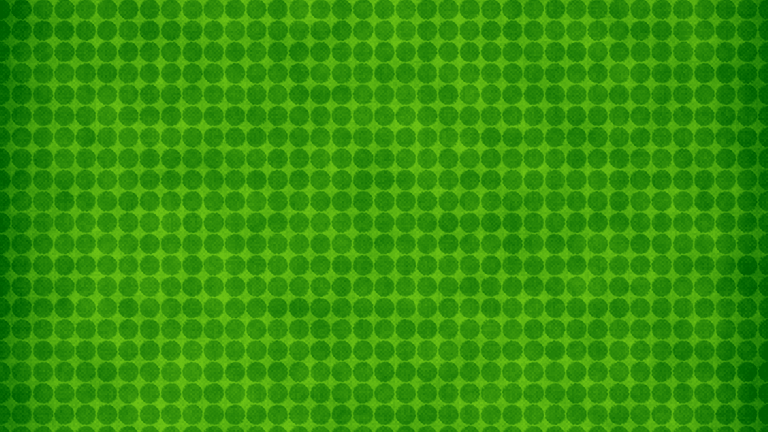
This pattern is drawn by a WebGL 2 fragment shader. Its source:

```glsl
#version 300 es
precision highp float;

uniform vec2 u_resolution;
out vec4 outColor;

const float COLUMNS = 36.0;              // dots across the canvas
const vec2 DOT_OFFSET = vec2(0.02, 0.8125); // first dot centre, in cells
const float DOT_RADIUS = 0.472;          // in cells
const float EDGE_SOFTNESS = 0.05;
const float EDGE_FRAY = 0.009;
const float THREADS = 5.0;               // woven threads per cell

const vec3 DEEP_GREEN = vec3(0.09, 0.47, 0.02);
const vec3 LIME_GREEN = vec3(0.36, 0.71, 0.07);

// Tones run from 0 (deep) to 1 (lime)
const float DOT_TONE = 0.27;
const float GROUND_TONE = 0.93;
const float DOT_VARIATION = 0.10;
const float BLOTCH_STRENGTH = 0.30;
const float CLOUD_STRENGTH = 0.13;
const float GLOW_STRENGTH = 0.18;
const float WEAVE_STRENGTH = 0.09;
const float GRAIN_STRENGTH = 0.18;
const float SIDE_SHADE = 0.50;
const float CORNER_SHADE = 0.28;

float hash(vec2 p) {
    vec3 q = fract(vec3(p.xyx) * 0.1031);
    q += dot(q, q.yzx + 33.33);
    return fract((q.x + q.y) * q.z);
}

// Distance to the nearest scattered point
float cellular(vec2 p) {
    vec2 base = floor(p);
    float nearest = 2.0;
    for (int j = -1; j <= 1; j++) {
        for (int i = -1; i <= 1; i++) {
            vec2 cell = base + vec2(i, j);
            vec2 point = cell + vec2(hash(cell), hash(cell + 71.0));
            nearest = min(nearest, length(point - p));
        }
    }
    return nearest;
}

// Broad, soft mottling from layered sines, about -1 to 1
float clouds(vec2 p) {
    float sum = 0.0;
    float weight = 0.5;
    for (int i = 0; i < 4; i++) {
        sum += weight * sin(p.x + 1.7 * sin(p.y)) * cos(p.y + 1.3 * sin(p.x));
        p = mat2(1.5, 1.1, -1.1, 1.5) * p + 2.3;
        weight *= 0.6;
    }
    return sum;
}

// Soft pool of light, 1 at its centre
float glow(vec2 uv, vec2 centre, vec2 size) {
    vec2 d = (uv - centre) / size;
    return exp(-dot(d, d));
}

void main() {
    vec2 uv = gl_FragCoord.xy / u_resolution;
    vec2 grid = gl_FragCoord.xy * COLUMNS / u_resolution.x - DOT_OFFSET;
    float pixel = COLUMNS / u_resolution.x;

    // Woven cloth: crossing threads with uneven dye
    vec2 thread = grid * THREADS;
    float weave = sin(6.2832 * thread.x) * sin(6.2832 * thread.y);
    float grain = hash(floor(thread * 2.0) + 200.0) - 0.5;
    float streaks = hash(floor(thread * vec2(0.3, 2.0)) + 350.0)
                  + hash(floor(thread * vec2(2.0, 0.3)) + 500.0) - 1.0;

    // Dots with slightly frayed rims
    vec2 dotId = floor(grid + 0.5);
    float rim = length(grid - dotId) - DOT_RADIUS;
    rim += EDGE_FRAY * (weave + 2.0 * grain);
    float softness = max(EDGE_SOFTNESS, 0.75 * pixel);
    float ground = smoothstep(-softness, softness, rim);
    float dotTone = DOT_TONE + DOT_VARIATION * (hash(dotId + 40.0) - 0.5);
    float tone = mix(dotTone, GROUND_TONE, ground);

    // Wear across the cloth
    float blotch = 0.5 - cellular(grid * 0.45 + 60.0);
    blotch += 0.5 * (0.5 - cellular(grid * 1.7 + 90.0));
    tone += BLOTCH_STRENGTH * blotch * mix(0.8, 1.0, ground);
    tone += CLOUD_STRENGTH * clouds(grid * 0.28);
    tone += WEAVE_STRENGTH * weave;
    tone += GRAIN_STRENGTH * (grain + 0.5 * streaks);

    // Uneven light, strongest at the lower left
    float light = glow(uv, vec2(0.27, 0.15), vec2(0.20, 0.35))
                + 0.7 * glow(uv, vec2(0.14, 0.55), vec2(0.10, 0.25))
                + 0.5 * glow(uv, vec2(0.52, 0.80), vec2(0.20, 0.25))
                + 0.5 * glow(uv, vec2(0.72, 0.20), vec2(0.15, 0.30));
    tone += GLOW_STRENGTH * (light - 0.35);

    // Darkened sides and corners
    float inset = min(uv.x, 1.0 - uv.x);
    float side = exp(-inset * inset / 0.0020);
    vec2 fromCentre = 2.0 * uv - 1.0;
    float corner = pow(abs(fromCentre.x), 4.0) * (0.6 + 0.4 * abs(fromCentre.y));
    float shade = SIDE_SHADE * side + CORNER_SHADE * corner;
    tone -= shade * mix(0.75, 1.0, ground);

    vec3 color = mix(DEEP_GREEN, LIME_GREEN, clamp(tone, -0.4, 1.2));
    outColor = vec4(clamp(color, 0.0, 1.0), 1.0);
}
```
